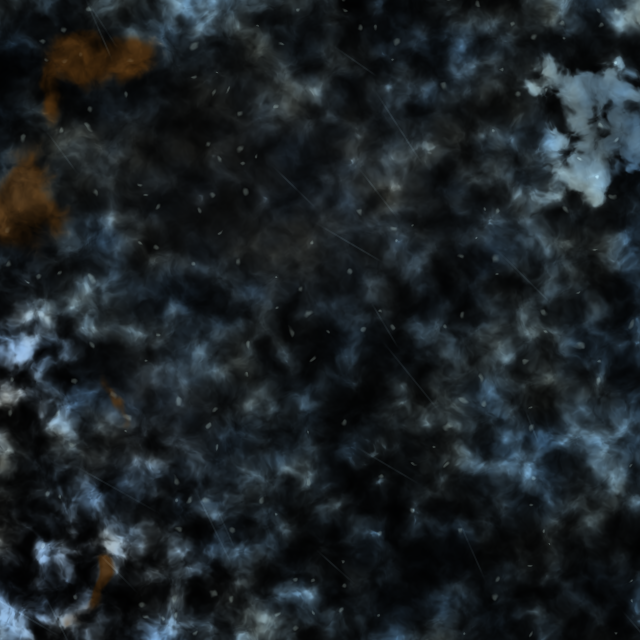
Reproduce this texture procedurally as a three.js fragment shader.

```glsl
// Dark weathered stone: blue-grey mineral crust, rust stains and faint scratches.
// Layered value noise drives a log-scaled tone, so most of the area stays near
// black; soft blots set where the crust is quiet, coarse, frosted or rusty.

varying vec2 vUv;

float hash(vec2 p) {
  vec3 h = fract(p.xyx * 0.1031);
  h += dot(h, h.yzx + 33.33);
  return fract((h.x + h.y) * h.z);
}

float noise(vec2 p) {
  vec2 cell = floor(p);
  vec2 f = fract(p);
  f = f * f * (3.0 - 2.0 * f);
  vec2 e = vec2(0.0, 1.0);
  return mix(mix(hash(cell), hash(cell + e.yx), f.x),
             mix(hash(cell + e.xy), hash(cell + e.yy), f.x), f.y);
}

// Four octaves, each rotated to hide the lattice; centred on 0.5
float fbm(vec2 p) {
  float sum = 0.0;
  float weight = 0.533;
  for (int i = 0; i < 4; i++) {
    sum += weight * noise(p);
    p = mat2(1.6, 1.2, -1.2, 1.6) * p + 17.3;
    weight *= 0.5;
  }
  return sum;
}

// Soft elliptical mask
float blot(vec2 p, vec2 center, vec2 radius) {
  vec2 d = (p - center) / radius;
  return exp(-dot(d, d));
}

// Sparse round flecks, at most one per grid cell
float flecks(vec2 p) {
  vec2 cell = floor(p);
  vec2 spot = 0.3 + 0.4 * vec2(hash(cell + 5.0), hash(cell + 71.0));
  float radius = mix(0.12, 0.28, hash(cell + 23.0));
  float present = step(0.86, hash(cell + 47.0));
  return present * (1.0 - smoothstep(0.2 * radius, radius, length(fract(p) - spot)));
}

// Thin straight scratches, mostly falling to the right
float scratches(vec2 p) {
  float sum = 0.0;
  for (int i = 0; i < 22; i++) {
    vec2 id = vec2(float(i), 9.0);
    vec2 d = p - vec2(hash(id), hash(id + 31.0));
    float angle = mix(-1.2, -0.5, hash(id + 57.0));
    vec2 along = vec2(cos(angle), sin(angle));
    float reach = mix(0.03, 0.09, hash(id + 83.0));
    float across = abs(dot(d, vec2(-along.y, along.x)));
    float ends = 1.0 - smoothstep(0.4 * reach, reach, abs(dot(d, along)));
    sum += ends * (1.0 - smoothstep(0.0004, 0.0024, across));
  }
  return sum;
}

void main() {
  // Warped coordinates give ragged blots and irregular grains
  vec2 p = vUv;
  vec2 ragged = p + 0.16 * (vec2(fbm(p * 9.0), fbm(p * 9.0 + 40.0)) - 0.5);
  vec2 grainy = p + 0.03 * (vec2(fbm(p * 24.0 + 7.0), fbm(p * 24.0 + 90.0)) - 0.5);
  float crust = fbm(grainy * 29.0 + 11.0) - 0.5;
  float clump = fbm(p * 7.0 + 63.0) - 0.5;
  float hue = fbm(p * 13.0 + 120.0) - 0.5;
  vec2 slanted = vec2(dot(p, vec2(0.6, -0.8)), dot(p, vec2(0.8, 0.6)));
  float streak = noise(slanted * vec2(22.0, 110.0)) - 0.5;

  // Regions
  float coarse = max(blot(ragged, vec2(0.10, 0.10), vec2(0.26, 0.22)),
                     blot(ragged, vec2(0.01, 0.42), vec2(0.08, 0.15)));
  float quiet = max(blot(ragged, vec2(0.42, 0.70), vec2(0.30, 0.20)),
                    blot(ragged, vec2(0.23, 0.37), vec2(0.11, 0.11)));
  float frost = blot(ragged, vec2(0.97, 0.79), vec2(0.11, 0.12));
  frost = smoothstep(0.34, 0.68, frost + 1.3 * crust);
  float rust = max(blot(ragged, vec2(0.16, 0.90), vec2(0.08, 0.05)),
                   blot(ragged, vec2(0.05, 0.67), vec2(0.05, 0.09)));
  rust = max(rust, blot(ragged, vec2(0.11, 0.85), vec2(0.035, 0.06)));
  rust = max(rust, blot(ragged, vec2(0.16, 0.08), vec2(0.025, 0.045)));
  rust = max(rust, 0.5 * blot(ragged, vec2(0.17, 0.37), vec2(0.02, 0.05)));
  rust = smoothstep(0.25, 0.75, rust + 0.7 * crust);

  // Tone on a log scale, softly capped
  float level = 4.8 * crust * (1.0 - 0.5 * quiet + 1.1 * coarse);
  level += 3.6 * clump * (1.0 - 0.6 * coarse) * (1.0 - 0.4 * quiet);
  level += 0.2 * streak * (1.0 - coarse) - 0.22 * quiet + 0.18 * coarse;
  float tone = 0.108 * exp(level);
  tone = 0.75 * (1.0 - exp(-tone / 0.75));
  tone = mix(tone, 0.46 + 0.7 * crust, 0.9 * frost);

  // Blue-grey mineral, more neutral where it is quiet or coarse
  vec3 tint = mix(vec3(0.77, 1.0, 1.14), vec3(0.92, 1.0, 1.04), 0.7 * quiet);
  tint = mix(tint, vec3(0.86, 1.0, 1.13), coarse);
  tint += vec3(0.35, 0.0, -0.5) * hue;
  vec3 color = tone * tint;

  // Rust stains, pale flecks and scratches
  vec3 rustColor = vec3(0.23, 0.135, 0.035) * (0.85 + 2.2 * crust);
  color = mix(color, rustColor, 0.85 * rust);
  color += vec3(0.17, 0.19, 0.18) * flecks(grainy * 38.0) * (0.4 + 0.6 * (1.0 - rust));
  color += vec3(0.045, 0.055, 0.06) * scratches(p) * (0.5 + noise(p * 60.0));

  gl_FragColor = vec4(clamp(color, 0.0, 1.0), 1.0);
}
```
